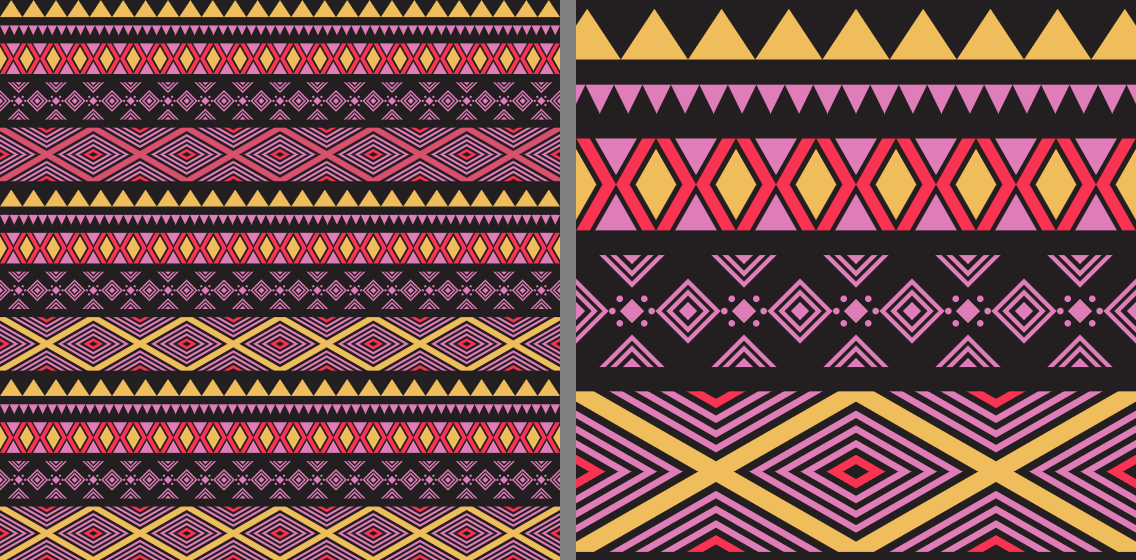
Left, the full canvas; right, a detail of the centre.
Reproduce this pattern procedurally as a WebGL 2 fragment shader.

```glsl
#version 300 es
precision highp float;

uniform vec2 u_resolution;
out vec4 fragColor;

const float CANVAS = 768.0;      // design units across the canvas
const float ROW_HEIGHT = 259.8;  // one full set of bands

const vec3 DARK = vec3(0.137, 0.122, 0.129);
const vec3 PINK = vec3(0.875, 0.490, 0.720);
const vec3 GOLD = vec3(0.937, 0.740, 0.360);
const vec3 RED = vec3(0.985, 0.200, 0.320);
const vec3 ROSE = vec3(0.850, 0.310, 0.430);

// Coverage of the region where d < edge, softened over width w
float below(float d, float edge, float w) {
    return clamp((edge - d) / w + 0.5, 0.0, 1.0);
}

// Coverage of a line of given half width centred at c
float line(float d, float c, float halfWidth, float w) {
    return below(abs(d - c), halfWidth, w);
}

// Signed offset to the nearest multiple of period
float repeatCentered(float x, float period) {
    return x - period * round(x / period);
}

// Triangle with its apex at y = 0 and its base at y = height
float triangle(vec2 p, float halfBase, float height, float w) {
    float slope = halfBase / height;
    float sides = below(abs(p.x) - slope * p.y, 0.0, w * length(vec2(1.0, slope)));
    return sides * below(p.y, height, w);
}

// Gold diamonds inside red hexagons, pink triangles between them
vec3 diamondBand(vec2 p, float period, float w) {
    const float SLOPE = 0.57;
    float q = abs(repeatCentered(p.x, period)) + SLOPE * abs(p.y);
    float soft = w * length(vec2(1.0, SLOPE));
    vec3 color = mix(PINK, DARK, below(q, 20.7, soft));
    color = mix(color, RED, below(q, 0.5 * period, soft));
    color = mix(color, DARK, below(q, 12.1, soft));
    return mix(color, GOLD, below(q, 9.3, soft));
}

// Staggered concentric diamonds with dotted stars between them
float starBand(vec2 p, float period, float w) {
    float halfCell = 0.5 * period;
    vec2 cell = abs(vec2(repeatCentered(p.x, period), p.y));
    float soft = w * sqrt(2.0);
    float q = min(cell.x + cell.y, period - cell.x - cell.y);
    float mask = below(q, 4.2, soft);
    mask = max(mask, line(q, 8.5, 1.4, soft));
    mask = max(mask, line(q, 13.5, 1.4, soft));

    vec2 star = vec2(halfCell - cell.x, cell.y);
    mask = max(mask, below(star.x + star.y, 5.6, soft));
    float dots = min(length(star - vec2(9.0, 0.0)), length(star - vec2(5.6)));
    return max(mask, below(dots, 1.5, w));
}

// Striped diamonds bounded by a crossing trellis
vec3 trellisBand(vec2 p, float period, float halfHeight, vec3 trellis, float w) {
    const float STRIPE_STEP = 11.7;
    float slope = 0.5 * period / halfHeight;
    float d = abs(repeatCentered(p.x, period)) + slope * abs(p.y);
    float q = min(d, period - d);
    float soft = w * length(vec2(1.0, slope));
    float stripes = below(abs(repeatCentered(q - 22.3, STRIPE_STEP)), 3.0, soft);
    stripes *= line(q, 34.0, 17.0, soft);
    vec3 color = mix(DARK, PINK, stripes);
    color = mix(color, RED, line(q, 9.7, 3.7, soft));
    return mix(color, trellis, line(q, 0.5 * period, 8.2, soft));
}

void main() {
    vec2 p = gl_FragCoord.xy / u_resolution * CANVAS;
    float w = CANVAS / min(u_resolution.x, u_resolution.y);
    float fromTop = CANVAS - p.y - 0.2;
    float row = floor(fromTop / ROW_HEIGHT);
    float y = fromTop - row * ROW_HEIGHT;
    float x = p.x - 0.5 * CANVAS;
    vec3 color = DARK;

    // Tooth rows: large upright, small hanging
    float bigStep = CANVAS / 25.0;
    vec2 big = vec2(repeatCentered(x, bigStep), y);
    color = mix(color, GOLD, triangle(big, 0.5 * bigStep, 23.2, w));
    float smallStep = CANVAS / 59.0;
    vec2 small = vec2(repeatCentered(x, smallStep), 48.0 - y);
    color = mix(color, PINK, triangle(small, 0.5 * smallStep, 13.3, w));

    // Diamond bands
    vec3 diamonds = diamondBand(vec2(p.x, y - 80.3), CANVAS / 21.0, w);
    color = mix(color, diamonds, line(y, 80.3, 21.0, w));
    float stars = starBand(vec2(p.x, y - 138.2), CANVAS / 15.0, w);
    color = mix(color, PINK, stars * line(y, 138.2, 25.6, w));

    // The uppermost trellis is rose, the others gold
    vec3 trellis = row < 0.5 ? ROSE : GOLD;
    vec3 weave = trellisBand(vec2(p.x, y - 211.6), CANVAS / 6.0, 36.7, trellis, w);
    color = mix(color, weave, line(y, 211.6, 36.7, w));

    fragColor = vec4(color, 1.0);
}
```
